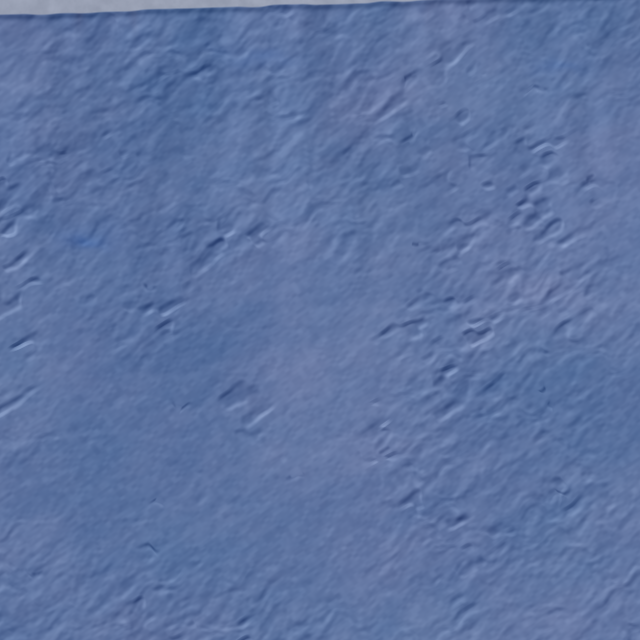
Give the GLSL for this texture, as a WebGL 1 fragment shader.

```glsl
precision highp float;
uniform vec2 u_resolution;

#define BUMP_SCALE 64.0
#define BUMP_LIGHT 0.120
#define PIT_DEPTH 1.15
#define MOTTLE 1.3
#define STREAKS 0.055
#define GRAIN 0.042
#define BLUE vec3(0.326, 0.426, 0.608)
#define LILAC vec3(0.418, 0.488, 0.654)
#define LEDGE vec3(0.600, 0.630, 0.705)
#define LIGHT_DIR vec2(-0.53, 0.85)

float hash(vec2 p) {
  return fract(sin(dot(p, vec2(127.1, 311.7))) * 43758.5453);
}

float noise(vec2 p) {
  vec2 i = floor(p), f = fract(p);
  f = f * f * f * (f * (f * 6.0 - 15.0) + 10.0);
  return mix(mix(hash(i), hash(i + vec2(1.0, 0.0)), f.x),
             mix(hash(i + vec2(0.0, 1.0)), hash(i + vec2(1.0, 1.0)), f.x), f.y);
}

vec2 rotate(vec2 p, float a) {
  float c = cos(a), s = sin(a);
  return vec2(c * p.x + s * p.y, c * p.y - s * p.x);
}

float fbm(vec2 p) {
  float sum = 0.0, amp = 0.5;
  for (int i = 0; i < 4; i++) {
    sum += amp * noise(p);
    p = rotate(p, 0.7) * 2.03 + 17.3;
    amp *= 0.5;
  }
  return sum / 0.9375;
}

// Patches where the plaster is dented, rarer near the top
float dentPatch(vec2 p) {
  return smoothstep(0.50, 0.74, fbm(p * 8.0 + 41.0) - 0.08 * smoothstep(0.6, 1.0, p.y));
}

float pits(vec2 p) {
  vec2 q = rotate(p, 0.55) * vec2(0.62, 1.1) * BUMP_SCALE;
  return smoothstep(0.50, 0.92, noise(q + 0.8 * noise(q * 0.7) + 9.0)) * dentPatch(p);
}

// Small bumps drawn out along the trowel direction
float height(vec2 p) {
  vec2 q = rotate(p, 0.65) * vec2(0.55, 1.1) * BUMP_SCALE;
  q += 1.2 * noise(p * 30.0);
  float rough = mix(0.3, 0.9, smoothstep(0.35, 0.65, fbm(p * 4.0 + 7.0)));
  float h = rough * (noise(q) + 0.45 * noise(rotate(q, 0.5) * 2.1 + 5.0));
  return h - PIT_DEPTH * pits(p);
}

// Short broken cracks: dark core with a lit lower lip
float cracks(vec2 p) {
  float shade = 0.0;
  for (int i = 0; i < 16; i++) {
    float k = float(i);
    vec2 center = vec2(hash(vec2(k, 1.0)), 0.08 + 0.85 * hash(vec2(k, 2.0)));
    vec2 q = rotate(p - center, mix(-0.4, 0.9, hash(vec2(k, 3.0))));
    q.y += 0.014 * (noise(vec2(q.x * 60.0, k * 7.0)) - 0.5);
    float halfLength = mix(0.006, 0.036, hash(vec2(k, 4.0)));
    float ends = 1.0 - smoothstep(0.3, 1.0, abs(q.x) / halfLength);
    float core = exp(-pow(q.y / 0.0032, 2.0));
    float lip = exp(-pow((q.y + 0.0068) / 0.0032, 2.0));
    float broken = smoothstep(0.15, 0.7, noise(q * 110.0 + k));
    shade += ends * (0.4 * lip - core) * broken;
  }
  return shade;
}

// Soft stains: x is bluer paint, y is upright brownish grime
vec2 stains(vec2 p) {
  vec2 amount = vec2(0.0);
  for (int i = 0; i < 5; i++) {
    float k = float(i);
    vec2 d = p - vec2(hash(vec2(k, 11.0)), 0.35 + 0.6 * hash(vec2(k, 12.0)));
    d += 0.02 * (vec2(noise(p * 35.0), noise(p * 35.0 + 8.0)) - 0.5);
    vec2 b = d * vec2(28.0, 80.0);
    amount.x += exp(-dot(b, b)) * hash(vec2(k, 14.0));
    vec2 g = (d + vec2(0.21, -0.08)) * vec2(95.0, 26.0);
    amount.y += exp(-dot(g, g)) * hash(vec2(k, 13.0));
  }
  return amount;
}

void main() {
  vec2 p = gl_FragCoord.xy / u_resolution;

  // Uneven paint
  float tone = 0.5 + MOTTLE * (fbm(p * vec2(4.0, 5.5) + 3.0) - 0.5);
  tone += 0.65 * (fbm(rotate(p, 0.4) * vec2(16.0, 28.0)) - 0.5);
  tone += 0.16 * (0.5 - p.y);
  vec3 color = mix(BLUE, LILAC, clamp(tone, -0.2, 1.2));
  color.r += 0.03 * (fbm(p * 7.0 + 60.0) - 0.5);

  // Vertical runs on the upper half
  float runs = noise(vec2(p.x * 38.0 + noise(p * 6.0), p.y * 5.0)) - 0.5;
  color += STREAKS * runs * smoothstep(0.4, 0.75, p.y);

  // Relief lit from the upper left
  vec2 stepToLight = 0.0031 * LIGHT_DIR;
  float slope = height(p - stepToLight) - height(p + stepToLight);
  float shade = BUMP_LIGHT * slope - 0.035 * pits(p) + 0.11 * cracks(p);
  shade += GRAIN * (noise(rotate(p, 0.6) * vec2(120.0, 200.0)) - 0.5);
  color += shade * vec3(1.0, 1.0, 0.93);

  vec2 stain = stains(p);
  color += stain.x * vec3(-0.05, -0.02, 0.025) + stain.y * vec3(-0.03, -0.07, -0.09);

  // Pale tilted ledge with its shadow line
  float edge = p.y - 0.976 - 0.035 * p.x + 0.003 * (noise(vec2(p.x * 30.0, 2.0)) - 0.5);
  color -= 0.10 * exp(-pow((edge + 0.004) / 0.005, 2.0));
  vec3 ledge = LEDGE + 0.08 * (fbm(p * 60.0) - 0.5);
  color = mix(color, ledge, smoothstep(-0.002, 0.002, edge));

  gl_FragColor = vec4(clamp(color, 0.0, 1.0), 1.0);
}
```
